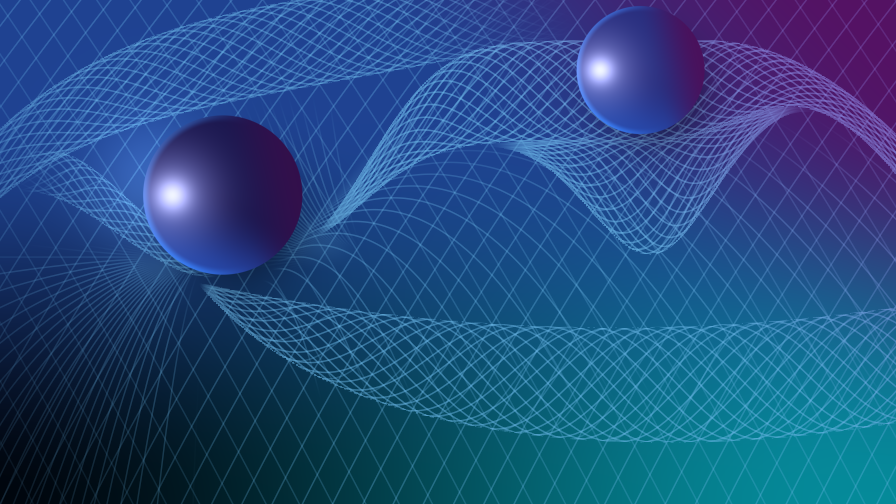
A Shadertoy shader for this background:

```glsl
// Two glossy spheres resting among woven ribbons of fine lines over a blue-teal-plum gradient.
// Each ribbon is a net whose threads turn back at its edges (an arccosine phase);
// the open mesh uses slanted lines, nested parabolic arches and parabolic fans.
#define LINE_HALF_WIDTH 0.0014
#define NET_STRENGTH 0.76
#define MESH_STRENGTH 0.52
#define INK  vec3(0.00, 0.02, 0.05)
#define TEAL vec3(0.02, 0.54, 0.60)
#define BLUE vec3(0.12, 0.26, 0.57)
#define PLUM vec3(0.33, 0.07, 0.39)
#define CYAN_THREAD vec3(0.42, 0.72, 0.91)
#define VIOLET_THREAD vec3(0.54, 0.46, 0.84)

// Smooth lines at whole values of phase; fades to average tone when too dense
float threads(float phase) {
    float density = length(vec2(dFdx(phase), dFdy(phase))) + 1e-5;
    float dist = abs(fract(phase + 0.5) - 0.5) / density;
    float halfWidth = LINE_HALF_WIDTH * iResolution.y;
    float line = clamp(halfWidth + 0.5 - dist, 0.0, 1.0);
    float average = min(2.0 * halfWidth * density, 0.5);
    return mix(line, average, smoothstep(0.25, 0.65, density));
}

// Net between two edges; threads run diagonally and graze both edges
float ribbon(vec2 p, float top, float bottom, float count, float twist) {
    float height = max(top - bottom, 0.004);
    float v = (p.y - bottom) / height;
    float angle = acos(clamp(2.0 * v - 1.0, -0.999, 0.999));
    float net = threads(count * p.x + twist * angle)
              + threads(count * p.x - twist * angle)
              + 0.5 * threads(count * p.x * 0.6 + 0.4 * twist * angle + 0.3);
    float inside = smoothstep(-0.002, 0.002, p.y - bottom)
                 * smoothstep(-0.002, 0.002, top - p.y);
    return net * inside * smoothstep(0.004, 0.03, top - bottom);
}

// Nested parabolas leaving the origin with one slope, evenly spaced by width
float arches(vec2 q, float slope, float spacing) {
    float below = slope * q.x - q.y;
    float width = slope * q.x * q.x / max(below, 0.02);
    return threads(width / spacing) * smoothstep(0.02, 0.07, below) * smoothstep(0.02, 0.1, q.x);
}

// Parabolas that leave the origin flat and bend upward by differing amounts
float fan(vec2 q, float count) {
    float run = max(q.x, 0.02);
    return threads(count * atan(q.y, 3.0 * run * run))
         * smoothstep(0.02, 0.1, q.x) * smoothstep(-0.03, 0.03, q.y);
}

float bump(float x, float center, float width) {
    float t = (x - center) / width;
    return exp(-t * t);
}

vec3 backdrop(vec2 p) {
    vec3 low = mix(INK, TEAL, smoothstep(-0.05, 1.7, p.x));
    vec3 high = mix(BLUE, PLUM, smoothstep(1.65, 2.7, p.x + p.y));
    return mix(low, high, smoothstep(0.0, 0.78, p.y));
}

float allRibbons(vec2 p) {
    float x = p.x;
    // Wide band sweeping along the bottom
    float lowTop = 0.35 + 0.13 * (x - 1.22) * (x - 1.22);
    float lowBottom = 0.12 + 0.18 * (x - 1.3) * (x - 1.3) + 0.23 * exp(-5.0 * (x - 0.33));
    float net = 0.85 * ribbon(p, lowTop, lowBottom, 23.0, 2.5);
    // Band climbing from the left edge
    float leftTop = 0.745 + 0.27 * (1.0 - exp(-3.3 * x)) + 0.04 * x;
    float leftBottom = 0.606 + 0.2 * (1.0 - exp(-4.2 * x)) + 0.1 * x * x;
    net += 0.75 * ribbon(p, leftTop, leftBottom, 26.0, 3.2) * (1.0 - smoothstep(0.75, 1.15, x));
    // Slope sliding under the left sphere
    float slideTop = 0.70 - 0.20 * smoothstep(0.1, 0.42, x);
    float slideBottom = 0.62 - 0.17 * smoothstep(0.05, 0.42, x);
    net += 0.7 * ribbon(p, slideTop, slideBottom, 34.0, 2.0)
         * smoothstep(0.03, 0.15, x) * (1.0 - smoothstep(0.36, 0.44, x));
    // Crest behind the right sphere and the funnel hanging from it
    float fall = max(x - 1.4, 0.0), tail = max(x - 1.56, 0.0);
    float crestTop = 0.92 - 0.40 * bump(x, 0.58, 0.21) - 1.3 * fall * fall;
    float crestBottom = 0.72 - 0.20 * bump(x, 0.58, 0.2)
                      + 0.07 * smoothstep(1.3, 1.58, x) - 2.9 * tail * tail;
    float dip = 0.225 * bump(x, 1.29, 0.17);
    net += ribbon(p, crestTop, crestBottom, 29.0, 3.0) * smoothstep(0.58, 0.66, x);
    net += ribbon(p, crestBottom, crestBottom - dip, 32.0, 3.0);
    return net;
}

float openMesh(vec2 p) {
    float rising = threads((p.x - 0.5 * p.y - 0.14 * p.y * p.y) / 0.06);
    float falling = threads((p.x + 0.52 * p.y + 0.08 * p.y * p.y) / 0.066);
    float hills = arches(p - vec2(0.48, 0.42), 1.25, 0.075)
                * smoothstep(0.2, 0.36, p.y) * (1.0 - smoothstep(0.58, 0.78, p.y));
    float leftFan = fan(vec2(0.42 - p.x, 0.49 - p.y), 16.0);
    float pocket = fan(vec2(0.74 - p.x, p.y - 0.49), 16.0)
                 * smoothstep(0.45, 0.55, p.x) * (1.0 - smoothstep(0.65, 0.82, p.y));
    return 0.75 * rising + 0.5 * falling + 0.8 * hills + 0.8 * leftFan + 0.6 * pocket;
}

// Sphere with contact shadow, left highlight, blue underside and plum right edge
vec3 sphere(vec3 color, vec2 p, vec2 center, float radius, float light) {
    vec2 q = (p - center) / radius;
    float r = length(q);
    vec2 shade = q - vec2(0.2, -0.35);
    color *= 1.0 - 0.65 * exp(-2.0 * dot(shade, shade));
    float spot = length(q - vec2(-0.63, 0.0));
    vec3 body = mix(vec3(0.10, 0.08, 0.29), vec3(0.18, 0.22, 0.58), light);
    body = mix(body, vec3(0.15, 0.29, 0.68), smoothstep(0.0, 1.2, -q.y - 0.5 * q.x));
    vec3 rightSide = mix(vec3(0.19, 0.06, 0.29), PLUM, light);
    body = mix(body, rightSide, smoothstep(0.15, 1.0, q.x + 0.25 * q.y));
    body = mix(body, vec3(0.50, 0.52, 0.82), 0.85 * exp(-3.2 * spot * spot));
    body += 0.5 * exp(-22.0 * spot * spot);
    body += vec3(0.05, 0.18, 0.26) * smoothstep(0.9, 1.0, r) * smoothstep(-0.4, 0.5, -q.x);
    float edge = 0.75 / (iResolution.y * radius);
    return mix(color, body, 1.0 - smoothstep(1.0 - edge, 1.0 + edge, r));
}

void mainImage(out vec4 fragColor, in vec2 fragCoord) {
    vec2 p = fragCoord / iResolution.y;
    vec3 color = backdrop(p);
    // Threads turn violet toward the upper right and dim in the dark corner
    vec3 threadColor = mix(CYAN_THREAD, VIOLET_THREAD, smoothstep(1.7, 2.7, p.x + p.y));
    float visible = mix(0.35, 1.0, smoothstep(0.0, 0.8, p.x + 0.6 * p.y));
    float weave = MESH_STRENGTH * openMesh(p) + NET_STRENGTH * allRibbons(p);
    color = mix(color, threadColor, visible * (1.0 - exp(-weave)));
    color += vec3(0.12, 0.17, 0.22) * bump(length(p - vec2(0.31, 0.63)), 0.0, 0.13);
    color = sphere(color, p, vec2(0.442, 0.613), 0.158, 0.05);
    color = sphere(color, p, vec2(1.271, 0.861), 0.127, 0.7);
    fragColor = vec4(clamp(color, 0.0, 1.0), 1.0);
}
```
